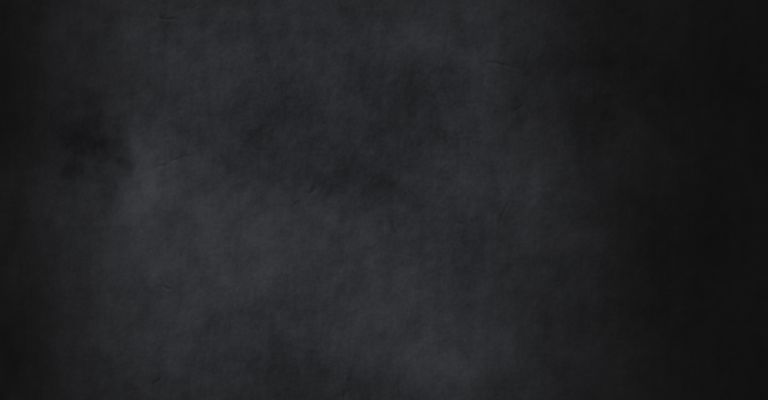
Reproduce this texture procedurally as a Shadertoy shader.

```glsl
// Dark, worn plaster wall in blue-grey charcoal with shadowed left and right sides.
// Gradient-noise clouds give the stains, a slope of finer noise gives the trowelled
// relief, and a loop scatters a few short embossed cracks.

#define SHADOW_TONE 0.070
#define WALL_TONE 0.178
#define TINT vec3(0.975, 0.995, 1.065)
#define CLOUD_SCALE 2.6
#define CLOUD_CONTRAST 0.046
#define MOTTLE_CONTRAST 0.020
#define RELIEF_CONTRAST 0.016
#define STREAK_CONTRAST 0.010
#define GRAIN_CONTRAST 0.016
#define CRACK_CONTRAST 0.035
#define CRACK_COUNT 12

vec2 hash2(vec2 p) {
    vec3 q = fract(p.xyx * vec3(0.1031, 0.1030, 0.0973));
    q += dot(q, q.yzx + 33.33);
    return fract((q.xx + q.yz) * q.zy);
}

vec2 latticeGradient(vec2 cell) {
    float angle = 6.2832 * hash2(cell + 71.0).x;
    return vec2(cos(angle), sin(angle));
}

float gradientNoise(vec2 p) {
    vec2 i = floor(p), f = fract(p);
    vec2 u = f * f * f * (f * (f * 6.0 - 15.0) + 10.0);
    vec2 e = vec2(0.0, 1.0);
    float low = mix(dot(latticeGradient(i), f),
                    dot(latticeGradient(i + e.yx), f - e.yx), u.x);
    float high = mix(dot(latticeGradient(i + e.xy), f - e.xy),
                     dot(latticeGradient(i + e.yy), f - e.yy), u.x);
    return mix(low, high, u.y);
}

float fbm(vec2 p, int octaves, float gain) {
    float sum = 0.0, amplitude = 1.0;
    for (int i = 0; i < octaves; i++) {
        sum += amplitude * gradientNoise(p);
        p = mat2(1.6, 1.2, -1.2, 1.6) * p + 17.3;
        amplitude *= gain;
    }
    return sum;
}

// Soft round stain, 1 at its centre
float stain(vec2 p, vec2 centre, vec2 radius) {
    vec2 d = (p - centre) / radius;
    return exp(-dot(d, d));
}

// Short wavy ridges, lit on one flank and shaded on the other
float cracks(vec2 p, float aspect) {
    float relief = 0.0;
    vec2 wobble = 0.012 * vec2(fbm(p * 14.0, 3, 0.6), fbm(p * 14.0 + 40.0, 3, 0.6));
    for (int i = 0; i < CRACK_COUNT; i++) {
        vec2 place = hash2(vec2(float(i), 5.0));
        vec2 shape = hash2(vec2(float(i), 23.0));
        vec2 q = p + wobble - vec2(aspect * mix(0.15, 0.7, place.x), place.y);
        float angle = mix(-0.3, 1.7, shape.x);
        vec2 along = vec2(cos(angle), sin(angle));
        float t = dot(q, along) / mix(0.02, 0.06, shape.y);
        float d = dot(q, vec2(-along.y, along.x)) / 0.004;
        float fade = exp(-t * t * t * t);
        relief += fade * (0.6 * exp(-d * d) - exp(-(d - 1.5) * (d - 1.5)));
    }
    return relief * smoothstep(-0.25, 0.25, gradientNoise(p * 35.0));
}

void mainImage(out vec4 fragColor, in vec2 fragCoord) {
    float aspect = iResolution.x / iResolution.y;
    vec2 uv = fragCoord / iResolution.xy;
    vec2 p = vec2(uv.x * aspect, uv.y);

    // Shadowed sides with a ragged border, and slightly darker top and bottom
    float ragged = uv.x + 0.05 * fbm(p * 3.0 + 9.0, 4, 0.55);
    float lit = smoothstep(-0.08, 0.27, ragged) * (1.0 - smoothstep(0.55, 0.96, ragged));
    lit *= 1.0 - 0.2 * smoothstep(0.36, 0.52, abs(uv.y - 0.5));
    float tone = mix(SHADOW_TONE, WALL_TONE, lit);
    float wear = mix(0.25, 1.0, lit);

    // Broad stains broken up by noise
    vec2 warped = p + 0.09 * vec2(fbm(p * 5.0, 4, 0.6), fbm(p * 5.0 + 31.0, 4, 0.6));
    vec2 s = vec2(warped.x / aspect, warped.y);
    tone += 0.060 * stain(s, vec2(0.18, 0.56), vec2(0.045, 0.09));
    tone += 0.022 * stain(s, vec2(0.25, 0.43), vec2(0.09, 0.14));
    tone -= 0.035 * stain(s, vec2(0.12, 0.62), vec2(0.035, 0.07));
    tone -= 0.030 * stain(s, vec2(0.46, 0.54), vec2(0.05, 0.09));
    tone -= 0.022 * stain(s, vec2(0.53, 0.78), vec2(0.07, 0.10));
    tone -= 0.020 * stain(s, vec2(0.78, 0.72), vec2(0.06, 0.22));

    // Clouds, mottling and faint vertical brush streaks
    tone += wear * CLOUD_CONTRAST * fbm(warped * CLOUD_SCALE + 3.7, 5, 0.5);
    tone += wear * MOTTLE_CONTRAST * fbm(p * 16.0 + 11.0, 4, 0.65);
    tone += wear * STREAK_CONTRAST * fbm(p * vec2(34.0, 5.0), 3, 0.6);

    // Trowelled relief: height difference towards the light
    vec2 towardLight = vec2(-0.005, 0.005);
    float slope = fbm(p * 30.0, 3, 0.6) - fbm((p + towardLight) * 30.0, 3, 0.6);
    tone += wear * RELIEF_CONTRAST * slope;
    tone += wear * CRACK_CONTRAST * cracks(p, aspect);

    // Fine grain
    tone += wear * GRAIN_CONTRAST * gradientNoise(p * 120.0);

    vec3 tint = mix(vec3(1.0, 1.0, 1.03), TINT, lit);
    fragColor = vec4(max(tone, 0.03) * tint, 1.0);
}
```
